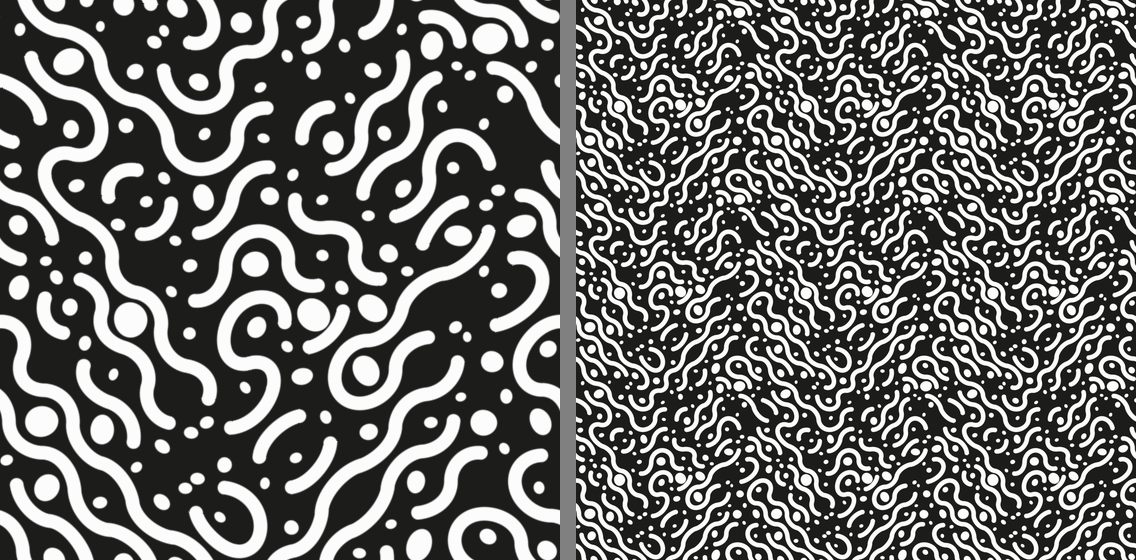
Left: one tile. Right: repeated 3 by 3.
Give the GLSL for this pattern, as a WebGL 1 fragment shader.

```glsl
precision highp float;
uniform vec2 u_resolution;

const float CELLS = 9.0;
const float TAU = 6.2831853;

// Random value per cell, wrapping at the canvas edges
float hash(vec2 cell, float salt) {
  vec2 wrapped = floor(mod(cell + 0.5, CELLS));
  vec3 h = fract(vec3(wrapped + 1.0, salt + 3.0) * vec3(0.7131, 0.5117, 0.3713));
  h += dot(h, h.zyx + 31.32);
  return fract((h.x + h.y) * h.z * 9.7);
}

// Canvas position to a gently bent, periodic grid
vec2 warp(vec2 p) {
  vec2 a = TAU * p;
  vec2 bend = 0.034 * sin(a.yx + vec2(0.6, 2.1)) * vec2(1.0, -1.0);
  bend += 0.010 * sin(2.0 * a.yx + a + vec2(4.0, 1.3));
  bend += 0.004 * sin(3.0 * a.yx - 2.0 * a + vec2(2.7, 5.2));
  return CELLS * (p + bend);
}

// Diagonal on which a cell's arcs lie: coherent regions with random flips
float diagonal(vec2 cell) {
  vec2 a = TAU * cell / CELLS;
  float trend = sin(a.x + 0.8) + sin(a.y - a.x + 2.0);
  return trend + 2.4 * (hash(cell, 1.0) - 0.5) > 0.0 ? 1.0 : -1.0;
}

// Four arcs around the cell's lower left corner would close a ring
bool closesRing(vec2 cell) {
  return diagonal(cell) + diagonal(cell - 1.0)
       - diagonal(cell - vec2(1.0, 0.0)) - diagonal(cell - vec2(0.0, 1.0)) > 3.5;
}

float ellipseDistance(vec2 p, float radius, float aspect, float angle) {
  float c = cos(angle), s = sin(angle);
  vec2 axes = radius * vec2(1.0, aspect);
  vec2 q = vec2(c * p.x + s * p.y, c * p.y - s * p.x) / axes;
  float k = length(q);
  return k * (k - 1.0) / max(length(q / axes), 0.0001);
}

// Quarter arc in corner coordinates q, measured in canvas units
float arcDistance(vec2 q, vec2 side, mat2 toCanvas) {
  vec2 n = normalize(max(q, 0.0001));
  vec2 offset = toCanvas * ((q - 0.5 * n) * side);
  vec2 along = normalize(toCanvas * (vec2(-n.y, n.x) * side));
  float across = abs(offset.x * along.y - offset.y * along.x);
  return min(q.x, q.y) > 0.0 ? across : length(offset);
}

void main() {
  vec2 p = gl_FragCoord.xy / u_resolution;
  vec2 grid = warp(p);

  // Local linear map from grid offsets back to canvas offsets
  vec2 gx = (warp(p + vec2(0.001, 0.0)) - grid) / 0.001;
  vec2 gy = (warp(p + vec2(0.0, 0.001)) - grid) / 0.001;
  mat2 toCanvas = mat2(gy.y, -gx.y, -gy.x, gx.x) / (gx.x * gy.y - gx.y * gy.x);

  float d = 1.0;
  for (int j = -1; j <= 1; j++) {
    for (int i = -1; i <= 1; i++) {
      vec2 cell = floor(grid) + vec2(float(i), float(j));
      vec2 local = grid - cell;
      float lean = diagonal(cell);

      // Two arcs per cell; a missing one leaves a small dot in the gap
      for (int k = 0; k < 2; k++) {
        float salt = 5.0 + 7.0 * float(k);
        vec2 side = (1.0 - 2.0 * float(k)) * vec2(1.0, lean);
        vec2 q = (local - 0.5) * side + 0.5;
        bool missing = hash(cell, salt) < 0.25;
        if (k == 0 && lean > 0.0) missing = missing || closesRing(cell);
        if (!missing) {
          d = min(d, arcDistance(q, side, toCanvas) - 0.0122);
        } else if (hash(cell, salt + 1.0) < 0.85) {
          float radius = mix(0.009, 0.0135, hash(cell, salt + 2.0));
          d = min(d, ellipseDistance(toCanvas * ((q - 0.4) * side), radius, 0.82,
                                     TAU * hash(cell, salt + 3.0)));
        }
      }

      // Dot in the open space around the cell corner
      if (hash(cell, 21.0) < 0.9) {
        float size = pow(hash(cell, 22.0), 2.0);
        vec2 jitter = vec2(hash(cell, 23.0), hash(cell, 24.0)) - 0.5;
        vec2 offset = toCanvas * (local - 0.28 * (1.0 - size) * jitter);
        d = min(d, ellipseDistance(offset, 0.011 + 0.022 * size,
                                   mix(0.72, 0.98, hash(cell, 25.0)),
                                   TAU * hash(cell, 26.0)));
      }
    }
  }

  float edge = max(0.0019, 0.75 / min(u_resolution.x, u_resolution.y));
  vec3 ink = vec3(0.11, 0.11, 0.10);
  vec3 chalk = vec3(0.99);
  gl_FragColor = vec4(mix(chalk, ink, smoothstep(-edge, edge, d)), 1.0);
}
```
